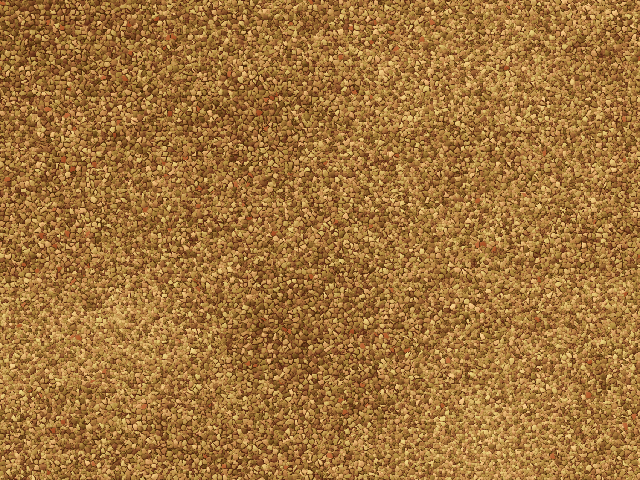
This texture is drawn by a WebGL 1 fragment shader. Its source:

```glsl
precision highp float;
// Golden brown granular ground: coarse angular grains lie on a finer bed.
// Both layers are Voronoi cells with side light and dark gaps; broad flat
// noise drifts decide where coarse grains dominate, and a ramp colours them.
uniform vec2 u_resolution;

const vec2 LIGHT_DIR = vec2(-0.5, 0.87);
const float COARSE_CELLS = 95.0;  // grains per canvas height
const float FINE_CELLS = 165.0;

float hash(vec2 p) {
  vec3 q = fract(vec3(p.xyx) * 0.1031);
  q += dot(q, q.yzx + 33.33);
  return fract((q.x + q.y) * q.z);
}

vec2 hash2(vec2 p) {
  return vec2(hash(p), hash(p + vec2(71.7, 23.3)));
}

float valueNoise(vec2 p) {
  vec2 cell = floor(p);
  vec2 f = fract(p);
  f = f * f * (3.0 - 2.0 * f);
  float low = mix(hash(cell), hash(cell + vec2(1.0, 0.0)), f.x);
  float high = mix(hash(cell + vec2(0.0, 1.0)), hash(cell + 1.0), f.x);
  return mix(low, high, f.y);
}

float fbm(vec2 p) {
  float sum = 0.0;
  float gain = 0.5;
  for (int i = 0; i < 4; i++) {
    sum += gain * valueNoise(p);
    p = p * 2.03 + vec2(17.0, 9.0);
    gain *= 0.5;
  }
  return sum / 0.9375;
}

// Returns x: distance to the grain border, y: side light, zw: grain identity.
vec4 grainCell(vec2 p) {
  vec2 base = floor(p);
  vec2 nearest = vec2(9.0);
  vec2 second = vec2(9.0);
  vec2 id = base;
  for (int j = -1; j <= 1; j++) {
    for (int i = -1; i <= 1; i++) {
      vec2 cell = base + vec2(float(i), float(j));
      vec2 offset = cell + 0.06 + 0.88 * hash2(cell) - p;
      if (dot(offset, offset) < dot(nearest, nearest)) {
        second = nearest;
        nearest = offset;
        id = cell;
      } else if (dot(offset, offset) < dot(second, second)) {
        second = offset;
      }
    }
  }
  float border = (dot(second, second) - dot(nearest, nearest))
               / (2.0 * max(length(second - nearest), 0.05));
  return vec4(border, dot(-nearest, LIGHT_DIR), id);
}

float grainTone(vec4 grain, float spread, float relief) {
  return spread * (hash(grain.zw + 5.5) - 0.5) + relief * grain.y;
}

float rise(float low, float high, float x) {
  return clamp((x - low) / (high - low), 0.0, 1.0);
}

// Stops sit at the middle of each colour's share of the area.
vec3 sandRamp(float t) {
  vec3 c = mix(vec3(0.26, 0.12, 0.04), vec3(0.36, 0.19, 0.08), rise(0.0, 0.06, t));
  c = mix(c, vec3(0.51, 0.33, 0.15), rise(0.06, 0.22, t));
  c = mix(c, vec3(0.64, 0.45, 0.22), rise(0.22, 0.46, t));
  c = mix(c, vec3(0.75, 0.57, 0.28), rise(0.46, 0.69, t));
  c = mix(c, vec3(0.79, 0.61, 0.36), rise(0.69, 0.84, t));
  c = mix(c, vec3(0.90, 0.75, 0.45), rise(0.84, 0.94, t));
  return mix(c, vec3(0.97, 0.86, 0.59), rise(0.94, 1.0, t));
}

void main() {
  vec2 uv = gl_FragCoord.xy / u_resolution.y;

  // Broad drifts, wider than tall, coarser and darker towards the top
  float drift = fbm(uv * vec2(2.2, 4.6) + 3.7) - 0.5 + 0.22 * (uv.y - 0.5);
  float coverage = clamp(0.62 + 1.5 * drift, 0.2, 0.95);

  // Fine bed
  vec4 fine = grainCell(uv * FINE_CELLS + 40.0);
  float bedTone = 0.24 + grainTone(fine, 2.3, 0.8)
                - 0.75 * (1.0 - smoothstep(0.0, 0.22, fine.x));

  // Coarse grains and the shadowed gaps around them
  vec2 wobble = vec2(valueNoise(uv * 230.0), valueNoise(uv * 230.0 + 50.0)) - 0.5;
  vec4 coarse = grainCell(uv * COARSE_CELLS + 0.35 * wobble + 10.0);
  float present = step(hash(coarse.zw + 91.0), coverage);
  float body = present * smoothstep(0.03, 0.2, coarse.x);
  float coarseTone = 0.48 + grainTone(coarse, 2.2, 1.2);
  float tone = mix(bedTone - 0.85 * present, coarseTone, body);
  tone += 0.5 * (valueNoise(uv * 310.0) - 0.5) - 1.3 * drift;

  // Spread the tone evenly over the ramp, then tint single grains
  vec3 color = sandRamp(1.0 / (1.0 + exp(-1.75 * tone)));
  float tint = hash(mix(fine.zw, coarse.zw, step(0.5, body)) + 37.0);
  color += (tint - 0.5) * vec3(0.06, -0.03, 0.04);
  color = mix(color, vec3(0.68, 0.30, 0.13), 0.7 * body * step(0.982, tint));
  gl_FragColor = vec4(clamp(color, 0.0, 1.0), 1.0);
}
```
